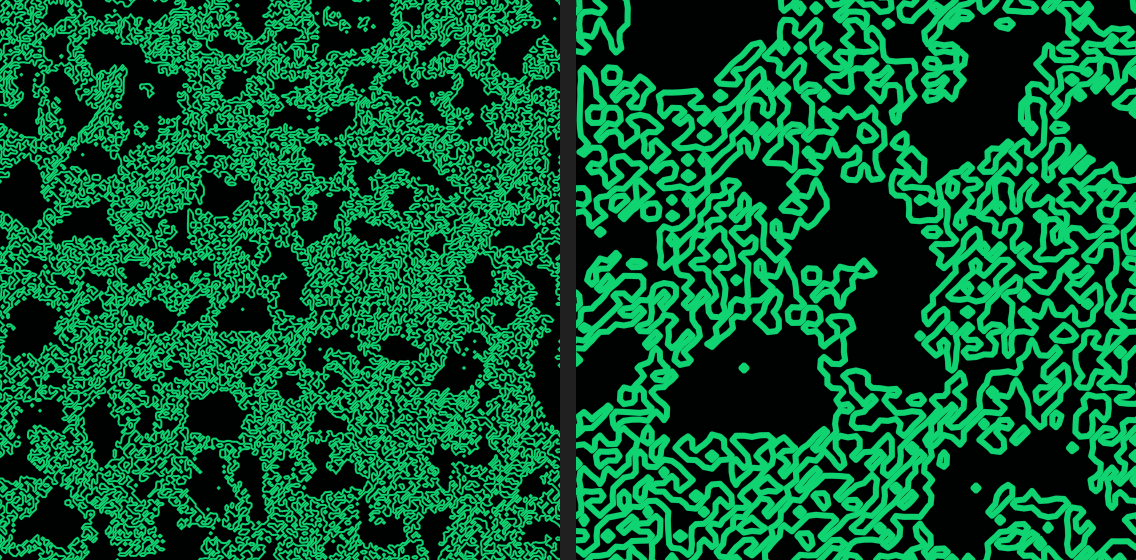
Left, the full canvas; right, a detail of the centre.
Give the GLSL for this texture, as a Shadertoy shader.

```glsl
// Draws a dense green maze of contour lines broken by irregular black voids.

const vec3 LINE_COLOR = vec3(0.06, 0.83, 0.445);
const vec3 VOID_COLOR = vec3(0.0, 0.008, 0.008);
const float GRID_CELLS = 210.0;       // contour cells across the canvas
const float LINE_WIDTH = 0.76;        // in cells
const float EDGE_BLUR = 0.7;          // in output pixels
const float BROAD_SCALE = 15.0;       // large void features across the canvas
const float FINE_SCALE = 33.0;        // small void features across the canvas
const float FINE_WEIGHT = 0.7;
const float VOID_START = 0.25;        // noise level where the maze thins out
const float VOID_FULL = 0.33;         // noise level where it is almost empty
const float VOID_BIAS = 0.497;        // below 0.5 leaves a few stray diamonds
const float SLANT = 0.4;              // 0: only 45 degree steps, 1: free angles
const mat2 TURN = mat2(0.8, 0.6, -0.6, 0.8);

const ivec2 CORNERS[4] = ivec2[4](ivec2(0, 0), ivec2(1, 0), ivec2(1, 1), ivec2(0, 1));

float hash(vec2 p) {
    return fract(sin(dot(p, vec2(127.1, 311.7))) * 43758.5);
}

// Smooth value noise centred on zero
float noise(vec2 p) {
    vec2 cell = floor(p);
    vec2 f = fract(p);
    f = f * f * (3.0 - 2.0 * f);
    float low = mix(hash(cell), hash(cell + vec2(1, 0)), f.x);
    float high = mix(hash(cell + vec2(0, 1)), hash(cell + vec2(1, 1)), f.x);
    return mix(low, high, f.y) - 0.5;
}

// Random height of a grid vertex, pushed to one sign inside voids
float vertexHeight(vec2 vertex) {
    vec2 uv = vertex / GRID_CELLS;
    float n = noise(uv * BROAD_SCALE + 7.3)
            + FINE_WEIGHT * noise(TURN * uv * FINE_SCALE + 61.7);
    float bias = sign(n) * VOID_BIAS * smoothstep(VOID_START, VOID_FULL, abs(n));
    return hash(vertex + 19.0) - 0.5 + bias;
}

float segmentDistance(vec2 p, vec2 a, vec2 b) {
    vec2 ab = b - a;
    float t = clamp(dot(p - a, ab) / max(dot(ab, ab), 1e-5), 0.0, 1.0);
    return length(p - a - ab * t);
}

void mainImage(out vec4 fragColor, in vec2 fragCoord) {
    float cellsPerPixel = GRID_CELLS / iResolution.y;
    vec2 p = fragCoord * cellsPerPixel;
    vec2 base = floor(p) - 1.0;
    vec2 local = p - base;

    // Heights of the 4 by 4 vertices around this cell
    float heights[16];
    for (int i = 0; i < 16; i++) {
        heights[i] = vertexHeight(base + vec2(i % 4, i / 4));
    }

    // Marching squares: nearest zero contour in the 3 by 3 cells
    float dist = 2.0;
    for (int i = 0; i < 9; i++) {
        ivec2 cell = ivec2(i % 3, i / 3);
        vec2 crossings[4];
        int count = 0;
        for (int k = 0; k < 4; k++) {
            ivec2 a = cell + CORNERS[k];
            ivec2 b = cell + CORNERS[(k + 1) % 4];
            float ha = heights[a.x + 4 * a.y];
            float hb = heights[b.x + 4 * b.y];
            if ((ha < 0.0) != (hb < 0.0)) {
                float t = mix(0.5, ha / (ha - hb), SLANT);
                crossings[count] = mix(vec2(a), vec2(b), t);
                count++;
            }
        }
        if (count >= 2) dist = min(dist, segmentDistance(local, crossings[0], crossings[1]));
        if (count == 4) dist = min(dist, segmentDistance(local, crossings[2], crossings[3]));
    }

    // Soft-edged line
    float blur = EDGE_BLUR * cellsPerPixel;
    float edge = dist - 0.5 * LINE_WIDTH;
    float line = 1.0 - smoothstep(-blur, blur, edge);
    fragColor = vec4(mix(VOID_COLOR, LINE_COLOR, line), 1.0);
}
```
